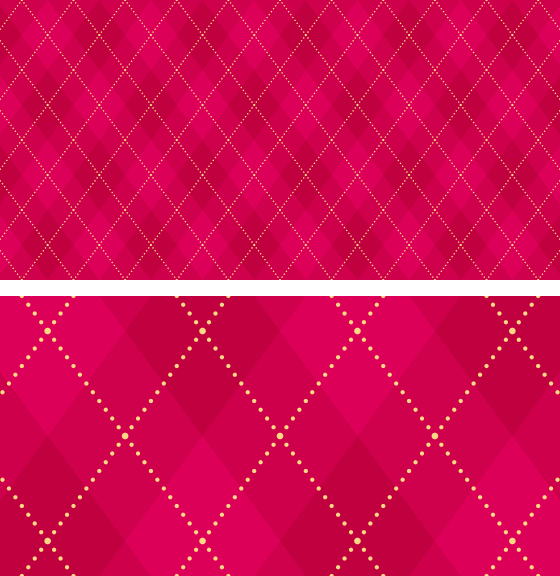
Top: the whole. Bottom: its middle third, enlarged.
Write a Shadertoy shader that draws this pattern.

```glsl
// Crimson argyle: tonal diamonds under a lattice of dotted cream lines.

// Width and height of one lattice diamond, in canvas heights
const vec2 DIAMOND = vec2(0.1844, 0.25);

// Diagonal lattice coordinates: dotted lines lie on whole numbers
vec2 toLattice(vec2 p) {
    vec2 q = p / DIAMOND;
    return vec2(q.x + q.y, q.x - q.y);
}

vec2 toCanvas(vec2 g) {
    return 0.5 * DIAMOND * vec2(g.x + g.y, g.x - g.y);
}

// Smooth-edged disc coverage
float disc(vec2 offset, float radius, float pixel) {
    return clamp((radius - length(offset)) / pixel + 0.5, 0.0, 1.0);
}

// Bands one unit wide, centred on every odd lattice line
vec2 oddBands(vec2 g, float pixel) {
    float edge = pixel * length(1.0 / DIAMOND);
    return clamp((0.5 - abs(mod(g, 2.0) - 1.0)) / edge + 0.5, 0.0, 1.0);
}

void mainImage(out vec4 fragColor, in vec2 fragCoord) {
    float pixel = 1.0 / iResolution.y;
    vec2 p = (fragCoord - 0.5 * iResolution.xy) * pixel;
    vec2 g = toLattice(p);

    // Crossing light and dark bands make the argyle checks
    vec2 band = oddBands(g, pixel);
    vec3 color = vec3(0.81, 0.0, 0.295);
    color += vec3(0.055, 0.0, 0.05) * band.x;
    color -= vec3(0.055, 0.0, 0.045) * band.y;

    // Twelve dots per diamond side, with a larger dot at each crossing
    vec2 line = round(g);
    vec2 bead = round(g * 12.0) / 12.0;
    float dots = disc(p - toCanvas(vec2(line.x, bead.y)), 0.0025, pixel);
    dots = max(dots, disc(p - toCanvas(vec2(bead.x, line.y)), 0.0025, pixel));
    dots = max(dots, disc(p - toCanvas(line), 0.0039, pixel));

    color = mix(color, vec3(0.98, 0.85, 0.51), dots);
    fragColor = vec4(color, 1.0);
}
```
